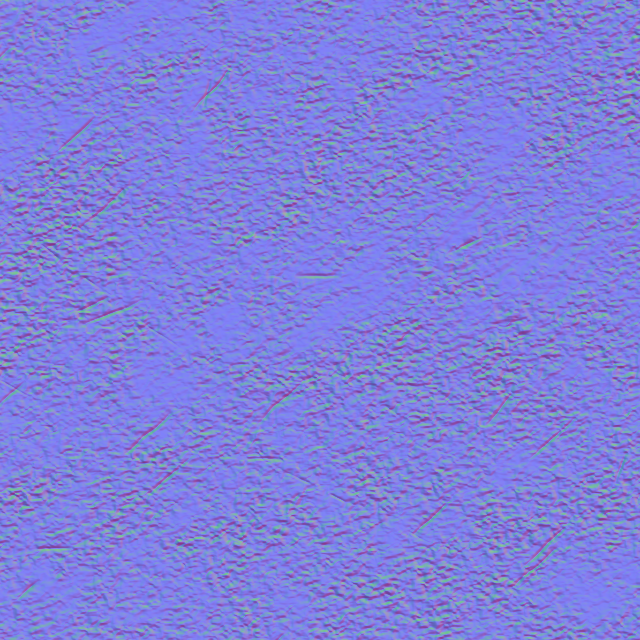
This texture map is drawn by a Shadertoy shader. Its source:

```glsl
// Tangent-space normal map of rough brushed plaster with patchy grain and scratches.

const vec2 FLAT_TILT = vec2(0.5, 0.503);   // red and green of a level surface
const float FLAT_BLUE = 0.98;              // blue of a level surface
const float BLUE_LOSS = 1.5;               // how fast slopes darken blue
const vec2 TILT_GAIN = vec2(0.36, 0.52);   // sideways slopes show less
const float STEEP_LIMIT = 2.6;             // how soon steep slopes level off
const float SAMPLE_STEP = 0.0009;          // half width of the slope sample

float hash21(vec2 p) {
    vec3 q = fract(p.xyx * vec3(0.1031, 0.1030, 0.0973));
    q += dot(q, q.yzx + 33.33);
    return fract((q.x + q.y) * q.z);
}

mat2 rotation(float angle) {
    float c = cos(angle), s = sin(angle);
    return mat2(c, -s, s, c);
}

// Smooth value noise in 0..1
float noise(vec2 p) {
    vec2 i = floor(p), f = p - i;
    f = f * f * f * (f * (f * 6.0 - 15.0) + 10.0);
    float low = mix(hash21(i), hash21(i + vec2(1, 0)), f.x);
    float high = mix(hash21(i + vec2(0, 1)), hash21(i + vec2(1, 1)), f.x);
    return mix(low, high, f.y);
}

// Noise stretched along a direction; freq is (along, across)
float streakNoise(vec2 p, float angle, vec2 freq, float seed) {
    return noise(rotation(angle) * p * freq + seed);
}

// Tapered groove through the centre of p, lying along x
float groove(vec2 p, float halfLength, float width) {
    float t = clamp(abs(p.x) / halfLength, 0.0, 1.0);
    float d = p.y / width;
    return (1.0 - t * t) * exp(-d * d);
}

// Grooves scattered one per grid cell, with random place, direction and length
float scratches(vec2 p, float cells, float chance, float angle, float spread,
                float halfLength, float width, float seed) {
    vec2 home = floor(p * cells);
    float depth = 0.0;
    for (int y = -1; y <= 1; y++)
    for (int x = -1; x <= 1; x++) {
        vec2 id = home + vec2(x, y);
        vec2 key = id + seed;
        if (hash21(key) > chance) continue;
        vec2 centre = (id + vec2(hash21(key + 11.3), hash21(key + 27.1))) / cells;
        float turn = 2.0 * hash21(key + 41.7) - 1.0;
        float size = mix(0.4, 1.0, hash21(key + 63.9));
        vec2 q = rotation(angle + spread * turn * abs(turn)) * (p - centre);
        depth += groove(q, halfLength * size, width) * mix(0.5, 1.0, size);
    }
    return depth;
}

// Strength of the grain: calm smears between rough patches
float roughness(vec2 p) {
    float broad = streakNoise(p, 0.6, vec2(5.0, 8.0), 3.7);
    float medium = streakNoise(p, 0.5, vec2(14.0, 21.0), 17.2);
    float small = streakNoise(p, 0.35, vec2(36.0, 54.0), 31.4);
    float m = 0.3 * broad + 0.34 * medium + 0.36 * small;
    float smear = smoothstep(0.2, 0.42, m);
    return 0.2 + 0.4 * smear + 0.65 * smoothstep(0.4, 0.78, m);
}

float surfaceHeight(vec2 p, float rough) {
    // Short, crinkled, slightly rising grains in two sizes
    vec2 warp = 0.003 * vec2(noise(p * 85.0), noise(p * 85.0 + 50.0));
    float grain = streakNoise(p + warp, 0.3, vec2(92.0, 152.0), 5.1)
                + 0.55 * streakNoise(p + warp, -0.02, vec2(160.0, 240.0), 71.3);

    // Faint diagonal brush marks
    float brushArea = smoothstep(0.45, 0.75, noise(p * 7.0 + 90.0));
    float brush = brushArea * streakNoise(p + warp, 0.7, vec2(26.0, 100.0), 23.6);

    // Clean cuts, and long falling cuts broken up by the grain
    vec2 bent = p + 0.005 * vec2(noise(p * 24.0 + 8.0), noise(p * 24.0 + 60.0));
    float cuts = scratches(bent, 7.0, 0.5, 0.72, 0.9, 0.055, 0.0026, 7.0);
    float longCuts = scratches(bent, 2.5, 0.6, -0.53, 0.12, 0.2, 0.002, 140.0);
    longCuts *= smoothstep(0.3, 0.7, noise(p * 38.0 + 33.0));

    return 0.0031 * rough * grain + 0.0013 * brush - 0.0026 * cuts - 0.0012 * longCuts;
}

vec2 surfaceSlope(vec2 p, float rough) {
    vec2 e = vec2(SAMPLE_STEP, 0.0);
    return vec2(surfaceHeight(p + e.xy, rough) - surfaceHeight(p - e.xy, rough),
                surfaceHeight(p + e.yx, rough) - surfaceHeight(p - e.yx, rough))
           / (2.0 * SAMPLE_STEP);
}

// Pack the slope as a colour, with blue sinking on steep flanks
vec3 encodeNormal(vec2 slope) {
    vec2 tilt = -TILT_GAIN * slope / sqrt(1.0 + STEEP_LIMIT * dot(slope, slope));
    return vec3(FLAT_TILT + tilt, FLAT_BLUE - BLUE_LOSS * length(tilt));
}

void mainImage(out vec4 fragColor, in vec2 fragCoord) {
    vec2 p = fragCoord / iResolution.y;
    vec2 slope = surfaceSlope(p, roughness(p));
    fragColor = vec4(encodeNormal(slope), 1.0);
}
```
